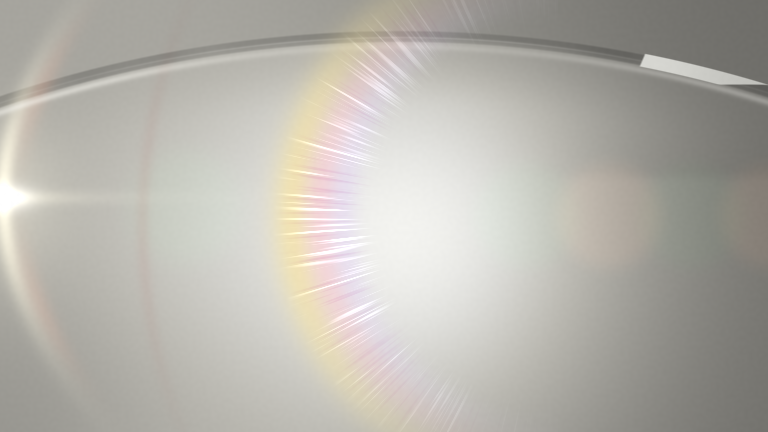
This background is drawn by a WebGL 2 fragment shader. Its source:

```glsl
#version 300 es
precision highp float;
// Soft grey studio glow under a curved glass rim, with a prismatic arc and a side lens flare.

uniform vec2 u_resolution;
out vec4 fragColor;

const vec3 WARM_GREY = vec3(1.0, 0.99, 0.95);
const vec3 CREAM = vec3(1.0, 0.94, 0.72);
const vec3 YELLOW = vec3(0.97, 0.89, 0.62);
const vec3 PINK = vec3(0.98, 0.79, 0.83);
const vec3 LILAC = vec3(0.89, 0.85, 0.97);

vec2 hashGradient(vec2 cell) {
    float n = fract(sin(dot(cell, vec2(127.1, 311.7))) * 4375.85);
    return vec2(cos(n * 6.2832), sin(n * 6.2832));
}

float gradientNoise(vec2 p) {
    vec2 i = floor(p), f = fract(p);
    vec2 u = f * f * f * (f * (f * 6.0 - 15.0) + 10.0);
    float a = dot(hashGradient(i), f);
    float b = dot(hashGradient(i + vec2(1, 0)), f - vec2(1, 0));
    float c = dot(hashGradient(i + vec2(0, 1)), f - vec2(0, 1));
    float d = dot(hashGradient(i + vec2(1, 1)), f - vec2(1, 1));
    return mix(mix(a, b, u.x), mix(c, d, u.x), u.y);
}

float bell(float x, float width) {
    return exp(-x * x / (width * width));
}

float band(float x, float low, float high, float blur) {
    return smoothstep(low - blur, low + blur, x) - smoothstep(high - blur, high + blur, x);
}

float disc(vec2 p, vec2 center, float radius, float blur) {
    return 1.0 - smoothstep(radius - blur, radius + blur, length(p - center));
}

// Signed distance to the rim: positive above it
float rimDistance(vec2 p, vec2 center, float radius) {
    return length(p - center) - radius;
}

// Grey backdrop with a broad glow that the rim shades
vec3 backdrop(vec2 p, float rim, vec2 glowCenter) {
    float base = mix(0.65, 0.43, smoothstep(0.25, 1.85, p.x));
    base -= 0.06 * bell(length(p), 0.35);
    float r = length((p - glowCenter) * vec2(1.0, 0.98));
    float inside = 1.0 - smoothstep(-0.008, 0.008, rim);
    float shade = mix(0.68, 1.0, smoothstep(0.0, 0.17, -rim));
    float glow = 0.34 * bell(r, 0.55) + 0.05 * bell(r, 0.28);
    float light = base + glow * mix(0.2, shade, inside);
    light += 0.05 * inside * bell(p.x - 0.35, 0.4) * bell(p.y - 0.48, 0.3);
    return light * mix(WARM_GREY, vec3(1.0, 1.0, 0.985), smoothstep(0.7, 0.92, light));
}

// Dark glass strip, pale lower lip and a slanted highlight
vec3 addRim(vec3 color, vec2 p, float rim) {
    float ends = smoothstep(0.2, 0.85, abs(p.x - 0.926));
    float dark = band(rim, -0.009, 0.016, 0.003);
    float patches = 0.8 + 0.5 * gradientNoise(vec2(p.x * 7.0, 2.5));
    color *= 1.0 - dark * patches * mix(0.17, 0.24, ends);
    color += 0.06 * bell(rim - 0.001, 0.0025) * (1.0 - 0.5 * ends);
    color += mix(0.05, 0.15, ends) * bell(rim + 0.02, 0.008);
    float slide = (rim + 0.012) / 0.03;
    float plate = band(rim, -0.012, 0.019, 0.002)
        * smoothstep(-0.003, 0.003, p.x - mix(1.481, 1.493, slide))
        * smoothstep(0.008, -0.008, p.x - mix(1.665, 1.775, slide));
    vec3 plateColor = vec3(0.84, 0.84, 0.82) - 0.08 * smoothstep(1.5, 1.75, p.x);
    return mix(color, plateColor, plate);
}

// Rainbow arc with fine rays that point to its center
vec3 addPrism(vec3 color, vec2 p, vec2 center, float radius) {
    vec2 q = center - p;
    float d = length(q) - radius;
    float angle = atan(q.y, q.x);
    float fade = bell(angle, 0.85) * step(0.0, q.x);
    color = mix(color, YELLOW, 0.68 * fade * bell(d, 0.05));
    color = mix(color, PINK, 0.62 * fade * bell(d + 0.067, 0.042));
    color = mix(color, LILAC, 0.5 * fade * bell(d + 0.115, 0.035));
    float rays = gradientNoise(vec2(angle * 55.0, d * 4.0))
        + 0.6 * gradientNoise(vec2(angle * 110.0 + 9.0, d * 6.0));
    float reach = band(d, -0.15, 0.0, 0.05) * fade;
    color += reach * 0.24 * smoothstep(0.12, 0.6, rays) * vec3(0.9, 0.95, 1.0);
    return color - reach * 0.07 * smoothstep(0.1, 0.6, -rays) * vec3(0.4, 1.0, 0.5);
}

// Bright star at the edge: core, level streak and two bent rays
vec3 addFlare(vec3 color, vec2 p, vec2 center) {
    vec2 q = p - center;
    float bend = q.x - 0.83 * q.y * q.y;
    float rays = bell(bend, 0.018 + 0.03 * abs(q.y)) * bell(q.y, 0.3);
    float streak = bell(q.y, 0.017) * exp(-max(q.x, 0.0) * 5.5);
    float halo = bell(length(q * vec2(1.0, 0.75)), 0.13);
    vec3 light = CREAM * (0.62 * rays + 0.5 * streak + 0.38 * halo);
    light += vec3(0.9) * bell(length(q * vec2(0.5, 1.0)), 0.03);
    light += vec3(0.2, 0.06, 0.02) * bell(bend - 0.035, 0.025) * bell(abs(q.y) - 0.24, 0.14);
    return 1.0 - (1.0 - color) * (1.0 - clamp(light, 0.0, 1.0));
}

// Faint lens ghosts in a row, plus one thin reddish ring
vec3 addGhosts(vec3 color, vec2 p) {
    for (int i = 0; i < 4; i++) {
        float k = float(i);
        float ghost = disc(p, vec2(1.22 + 0.19 * k, 0.5), 0.12, 0.035);
        vec3 tint = mix(vec3(-0.005, 0.012, 0.0), vec3(0.045, 0.022, 0.01), mod(k, 2.0));
        color += tint * ghost;
    }
    color += vec3(0.0, 0.018, 0.005) * disc(p, vec2(0.43, 0.52), 0.13, 0.05);
    float ring = length(p - vec2(1.63, 0.48)) - 1.3;
    color -= vec3(0.005, 0.035, 0.035) * bell(ring, 0.016) * bell(p.y - 0.5, 0.38);
    float shelf = smoothstep(0.57, 0.61, p.y) * bell(p.y - 0.58, 0.12);
    return color - 0.025 * shelf * smoothstep(1.15, 1.5, p.x);
}

void main() {
    vec2 p = gl_FragCoord.xy / u_resolution.y;
    p.x *= 1.7778 * u_resolution.y / u_resolution.x;
    float rim = rimDistance(p, vec2(0.926, -1.988), 2.9);
    vec3 color = backdrop(p, rim, vec2(1.0, 0.46));
    color = addRim(color, p, rim);
    color = addGhosts(color, p);
    color = addPrism(color, p, vec2(1.292, 0.5), 0.615);
    color = addFlare(color, p, vec2(0.008, 0.542));
    color += 0.008 * gradientNoise(p * 90.0);
    fragColor = vec4(clamp(color, 0.0, 1.0), 1.0);
}
```
